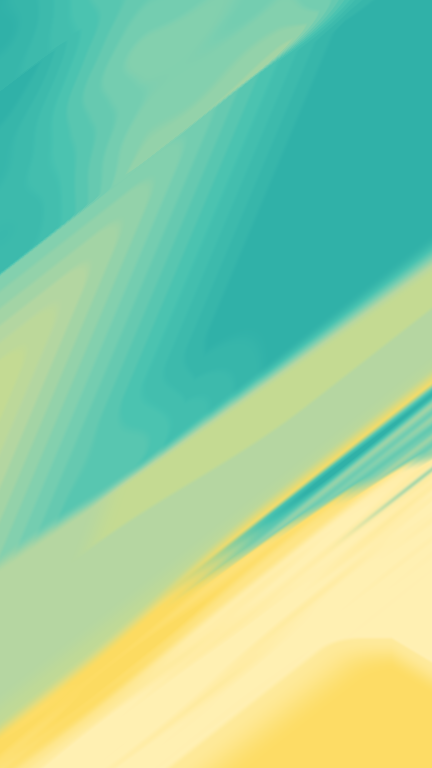
Give the GLSL for this background, as a WebGL 1 fragment shader.

```glsl
precision highp float;
// Diagonal silky folds running from teal through sage green to gold and cream.
uniform vec2 u_resolution;

#define TEAL  vec3(0.19, 0.695, 0.66)
#define AQUA  vec3(0.28, 0.76, 0.69)
#define MINT  vec3(0.48, 0.81, 0.69)
#define SAGE  vec3(0.71, 0.84, 0.63)
#define LIME  vec3(0.78, 0.86, 0.56)
#define GOLD  vec3(0.99, 0.86, 0.38)
#define CREAM vec3(1.0, 0.94, 0.70)
#define SLOPE 0.78     // tilt of all folds
#define UPPER_FOLD 0.357
#define LOWER_FOLD 0.743
#define GOLD_EDGE 0.945
#define BANDS 15.0     // tonal steps in the greens

vec2 gradientAt(vec2 cell) {
  float angle = 6.2832 * fract(sin(dot(cell, vec2(127.1, 311.7))) * 43758.5);
  return vec2(cos(angle), sin(angle));
}

float gradientNoise(vec2 p) {
  vec2 i = floor(p), f = fract(p);
  vec2 w = f * f * f * (f * (f * 6.0 - 15.0) + 10.0);
  vec2 e = vec2(1.0, 0.0);
  float low = mix(dot(gradientAt(i), f), dot(gradientAt(i + e.xy), f - e.xy), w.x);
  float high = mix(dot(gradientAt(i + e.yx), f - e.yx), dot(gradientAt(i + e.xx), f - e.xx), w.x);
  return mix(low, high, w.y);
}

float smoothMin(float a, float b, float k) {
  float h = max(k - abs(a - b), 0.0) / k;
  return min(a, b) - h * h * k * 0.25;
}

float bell(float x, float width) {
  return exp(-x * x / (width * width));
}

// Green ramp: 0 is teal, 0.9 is lime
vec3 greenRamp(float t) {
  vec3 c = mix(TEAL, AQUA, clamp(t / 0.25, 0.0, 1.0));
  c = mix(c, MINT, clamp((t - 0.25) / 0.25, 0.0, 1.0));
  c = mix(c, SAGE, clamp((t - 0.5) / 0.24, 0.0, 1.0));
  return mix(c, LIME, clamp((t - 0.74) / 0.16, 0.0, 1.0));
}

float softSteps(float t) {
  float s = t * BANDS;
  return (floor(s) + smoothstep(0.3, 0.7, fract(s))) / BANDS;
}

// Top left fold: brightest along its lower crease
float upperTone(float x, float v) {
  float tone = 0.12 + 0.38 * smoothstep(0.0, 0.2, x);
  tone += 0.17 * exp(min(v - UPPER_FOLD, 0.0) / 0.03) * smoothstep(0.05, 0.22, x);
  tone -= 0.4 * max(0.25 - v, 0.0);
  float crease = smoothstep(0.117, 0.122, v) * exp(-max(v - 0.12, 0.0) / 0.05);
  tone -= 0.12 * crease * (1.0 - smoothstep(0.04, 0.12, x));
  tone += 0.10 * gradientNoise(vec2(x * 7.0, v * 12.0));
  return tone * (1.0 - 0.6 * smoothstep(0.36, 0.52, x));
}

// Middle fold: lime at the left edge, sinking to flat teal at the right
float middleTone(float x, float y, float v) {
  float across = x + 0.42 * (1.0 - y);
  float tone = max(0.05 + (0.447 - across) * 3.6, 0.0);
  tone = smoothMin(tone, 0.5 + 3.0 * (v - UPPER_FOLD), 0.12);
  tone += 0.22 * smoothstep(0.64, 0.74, v) * smoothstep(0.08, 0.2, x)
        * (1.0 - smoothstep(0.22, 0.38, x));
  return clamp(tone, 0.0, 0.88);
}

// Wide green band with a lime leaf along its top
float bandTone(float x, float v) {
  float leafEnd = 0.805 + 0.035 * smoothstep(0.1, 0.4, x);
  float leaf = 1.0 - smoothstep(leafEnd - 0.004, leafEnd + 0.004, v);
  leaf *= smoothstep(0.09, 0.15, x + 0.5 * (v - 0.8));
  return 0.74 + 0.13 * leaf + 0.1 * smoothstep(0.9, 0.94, v);
}

// Gold and cream silk, with a gold wedge in the lower right corner
vec3 silk(float x, float y, float v) {
  float fine = gradientNoise(vec2(x * 5.0, v * 65.0));
  float broad = gradientNoise(vec2(x * 3.0 + 7.0, v * 24.0));
  float light = smoothstep(0.965, 1.06, v + 0.025 * broad);
  light += (0.38 * fine + 0.25 * broad) * (1.0 - smoothstep(1.08, 1.2, v));
  float corner = smoothMin(v - 1.165, 2.0 * (0.172 - y) - 1.2 * max(x - 0.51, 0.0), 0.03);
  light -= 0.3 * smoothstep(0.0, 0.012, corner) + 0.65 * smoothstep(0.01, 0.09, corner);
  return mix(GOLD, CREAM, clamp(light, 0.0, 1.0));
}

void main() {
  vec2 p = gl_FragCoord.xy / u_resolution * vec2(0.5625, 1.0);
  float x = p.x;
  float v = 1.0 - p.y + SLOPE * x; // distance across the folds

  // Green folds
  float crease = 0.003 + 0.035 * smoothstep(0.33, 0.5, x);
  float tone = mix(upperTone(x, v), middleTone(x, p.y, v),
                   smoothstep(UPPER_FOLD - crease, UPPER_FOLD + crease, v));
  float foldStart = LOWER_FOLD - 0.022 * (1.0 - smoothstep(0.0, 0.2, x));
  float foldEnd = LOWER_FOLD + 0.004 + 0.092 * x;
  tone = mix(softSteps(tone), bandTone(x, v), smoothstep(foldStart, foldEnd, v));
  vec3 color = greenRamp(tone);

  // Silk below the band
  float edge = GOLD_EDGE - 0.02 * smoothstep(0.1, 0.35, x);
  color = mix(color, silk(x, p.y, v), smoothstep(edge - 0.008, edge + 0.02, v));

  // Teal streaks widening to the right
  float grain = gradientNoise(vec2(x * 4.0 + 3.0, v * 75.0));
  float bottom = 0.957 + 0.42 * x * x * x + 0.012 * grain;
  float wedge = smoothstep(0.936, 0.946, v) * (1.0 - smoothstep(bottom - 0.007, bottom + 0.007, v));
  float streakTone = 0.52 + 0.35 * grain - 0.5 * bell(v - 0.953, 0.008) * smoothstep(0.25, 0.45, x);
  color = mix(color, greenRamp(streakTone), wedge * smoothstep(0.2, 0.36, x));
  float thread = bell(v - 1.05, 0.004) * smoothstep(0.42, 0.55, x);
  color = mix(color, greenRamp(0.62), 0.8 * thread);

  gl_FragColor = vec4(color, 1.0);
}
```
